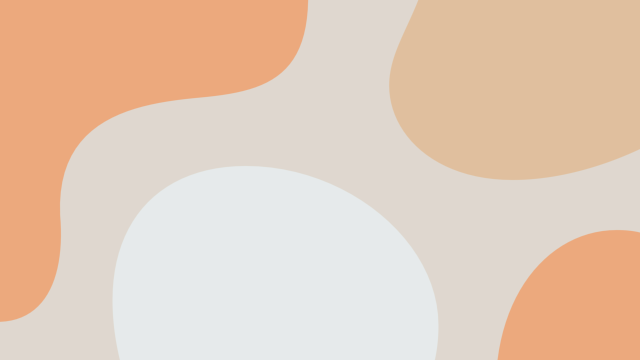
Write a Shadertoy shader that draws this background.

```glsl
// Flat abstract background: soft orange, tan and pale blobs on warm beige.

// Adds one cubic Bezier edge to a blob: x = distance, y = side (-1 is inside).
// The side flips at each crossing of a ray cast to the left.
void addCurve(inout vec2 blob, vec2 p, vec2 a, vec2 b, vec2 c, vec2 d) {
    const int STEPS = 24;
    vec2 start = a;
    for (int i = 1; i <= STEPS; i++) {
        float t = float(i) / float(STEPS), s = 1.0 - t;
        vec2 end = s * s * s * a + 3.0 * s * t * (s * b + t * c) + t * t * t * d;
        vec2 edge = end - start, toP = p - start;
        float along = clamp(dot(toP, edge) / dot(edge, edge), 0.0, 1.0);
        blob.x = min(blob.x, length(toP - edge * along));
        if ((start.y > p.y) != (end.y > p.y) &&
            toP.x > edge.x * toP.y / edge.y) blob.y = -blob.y;
        start = end;
    }
}

// Lays a blob over the colour with a one-pixel soft edge.
void paint(inout vec3 color, vec2 blob, vec3 ink) {
    float pixel = 1.0 / iResolution.y;
    color = mix(color, ink, smoothstep(0.75 * pixel, -0.75 * pixel, blob.x * blob.y));
}

void mainImage(out vec4 fragColor, in vec2 fragCoord) {
    // Canvas height is 1, width is 16/9
    vec2 p = fragCoord / iResolution.xy * vec2(16.0 / 9.0, 1.0);
    const vec2 EMPTY = vec2(10.0, 1.0);
    vec3 orange = vec3(0.925, 0.661, 0.490);
    vec3 color = vec3(0.873, 0.845, 0.810);

    // Wavy upper left corner, closed beyond the left side
    vec2 corner = EMPTY;
    addCurve(corner, p, vec2(0.856, 1.0), vec2(0.852, 0.78), vec2(0.729, 0.745), vec2(0.556, 0.729));
    addCurve(corner, p, vec2(0.556, 0.729), vec2(0.382, 0.713), vec2(0.155, 0.676), vec2(0.167, 0.403));
    addCurve(corner, p, vec2(0.167, 0.403), vec2(0.181, 0.241), vec2(0.134, 0.111), vec2(0.0, 0.106));
    addCurve(corner, p, vec2(0.0, 0.106), vec2(-0.19, 0.106), vec2(-0.23, 0.5), vec2(-0.23, 1.02));
    paint(color, corner, orange);

    // Tan bowl, upper right
    vec2 bowl = EMPTY;
    addCurve(bowl, p, vec2(1.162, 1.0), vec2(1.125, 0.907), vec2(1.081, 0.843), vec2(1.081, 0.762));
    addCurve(bowl, p, vec2(1.081, 0.762), vec2(1.081, 0.63), vec2(1.204, 0.5), vec2(1.424, 0.5));
    addCurve(bowl, p, vec2(1.424, 0.5), vec2(1.551, 0.5), vec2(1.678, 0.539), vec2(1.778, 0.586));
    paint(color, bowl, vec3(0.880, 0.750, 0.620));

    // Pale dome, lower middle
    vec2 dome = EMPTY;
    addCurve(dome, p, vec2(0.333, 0.0), vec2(0.319, 0.058), vec2(0.3125, 0.113), vec2(0.3125, 0.167));
    addCurve(dome, p, vec2(0.3125, 0.167), vec2(0.3125, 0.394), vec2(0.451, 0.539), vec2(0.683, 0.539));
    addCurve(dome, p, vec2(0.683, 0.539), vec2(0.965, 0.539), vec2(1.218, 0.329), vec2(1.218, 0.097));
    addCurve(dome, p, vec2(1.218, 0.097), vec2(1.218, 0.0625), vec2(1.215, 0.032), vec2(1.208, 0.0));
    paint(color, dome, vec3(0.900, 0.918, 0.920));

    // Orange hill, lower right
    vec2 hill = EMPTY;
    addCurve(hill, p, vec2(1.382, 0.0), vec2(1.41, 0.225), vec2(1.551, 0.361), vec2(1.713, 0.361));
    addCurve(hill, p, vec2(1.713, 0.361), vec2(1.736, 0.361), vec2(1.759, 0.359), vec2(1.778, 0.354));
    paint(color, hill, orange);

    fragColor = vec4(color, 1.0);
}
```
